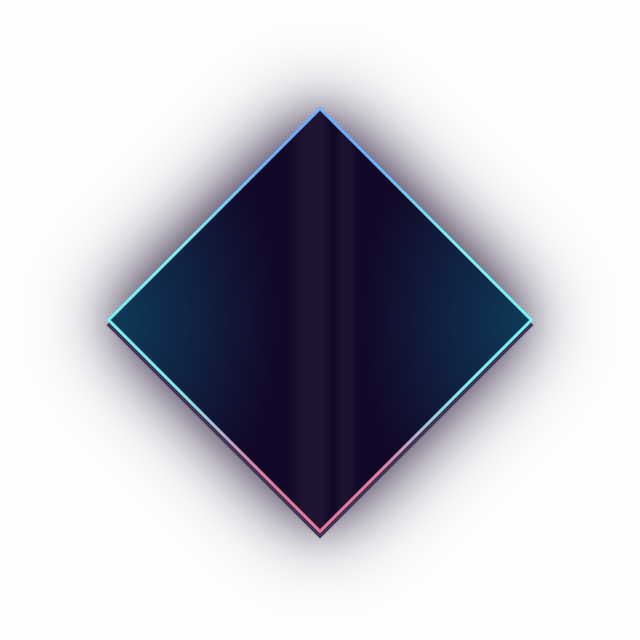
A Shadertoy shader for this background:

```glsl
const vec3 PAPER = vec3(0.995);
const vec3 SHADOW = vec3(0.09, 0.04, 0.18);
const vec3 LOWER_RIM = vec3(0.25, 0.20, 0.33);
const vec3 CORE = vec3(0.07, 0.03, 0.155);
const vec3 TEAL = vec3(0.055, 0.235, 0.36);
const vec3 SHEEN = vec3(0.122, 0.082, 0.198);
const vec3 RIM_TOP = vec3(0.42, 0.69, 1.0);
const vec3 RIM_MIDDLE = vec3(0.49, 0.95, 0.95);
const vec3 RIM_BOTTOM = vec3(0.92, 0.48, 0.63);

const float RADIUS = 0.3335;        // centre to tip
const float RIM_WIDTH = 0.0046;
const float RIM_DROP = 0.008;       // offset of the lower rim
const float WIDE_BLUR = 0.062;
const float TIGHT_BLUR = 0.025;
const float WIDE_STRENGTH = 1.0;
const float TIGHT_STRENGTH = 0.25;
const vec2 TEAL_REACH = vec2(0.27, 0.38);

const float INV_SQRT2 = 0.70711;

// Signed distance to the diamond's edge lines
float diamond(vec2 p) {
    return (abs(p.x) + abs(p.y) - RADIUS) * INV_SQRT2;
}

// Smooth approximation of the normal distribution's integral
float gaussStep(float z) {
    z = clamp(z, -6.0, 6.0);
    return 0.5 + 0.5 * tanh(0.7979 * (z + 0.0447 * z * z * z));
}

// Gaussian-blurred diamond, separable along its diagonal axes
float blurredDiamond(vec2 p, float sigma) {
    vec2 q = vec2(p.x + p.y, p.x - p.y) * INV_SQRT2;
    float h = RADIUS * INV_SQRT2;
    float a = gaussStep((q.x + h) / sigma) - gaussStep((q.x - h) / sigma);
    float b = gaussStep((q.y + h) / sigma) - gaussStep((q.y - h) / sigma);
    return a * b;
}

// Soft vertical band with separate rise and fall
float band(float x, vec2 rise, vec2 fall) {
    return smoothstep(rise.x, rise.y, x) * (1.0 - smoothstep(fall.x, fall.y, x));
}

vec3 interior(vec2 p) {
    vec2 fromTip = vec2(RADIUS - abs(p.x), p.y);
    float teal = max(1.0 - length(fromTip / TEAL_REACH), 0.0);
    vec3 color = mix(CORE, TEAL, teal);
    float sheen = band(p.x, vec2(-0.055, -0.018), vec2(0.0, 0.021));
    sheen += 0.85 * band(p.x, vec2(0.020, 0.037), vec2(0.044, 0.060));
    return mix(color, SHEEN, sheen);
}

vec3 rimColor(float y) {
    vec3 color = mix(RIM_BOTTOM, RIM_MIDDLE, smoothstep(-0.27, -0.09, y));
    return mix(color, RIM_TOP, smoothstep(0.10, 0.28, y));
}

float coverage(float d, float pixel) {
    return 1.0 - smoothstep(-0.7 * pixel, 0.7 * pixel, d);
}

void mainImage(out vec4 fragColor, in vec2 fragCoord) {
    float size = min(iResolution.x, iResolution.y);
    float pixel = 1.0 / size;
    vec2 p = (fragCoord - 0.5 * iResolution.xy) / size;

    // Layered soft shadow
    float wide = WIDE_STRENGTH * blurredDiamond(p, WIDE_BLUR);
    float tight = TIGHT_STRENGTH * blurredDiamond(p, TIGHT_BLUR);
    float shade = 1.0 - (1.0 - wide) * (1.0 - tight);
    vec3 color = mix(PAPER, SHADOW, shade);

    // Dark rim below, bright rim, then the face
    float d = diamond(p);
    float dropped = diamond(p + vec2(0.0, RIM_DROP));
    color = mix(color, LOWER_RIM, coverage(dropped, pixel));
    color = mix(color, rimColor(p.y), coverage(d, pixel));
    color = mix(color, interior(p), coverage(d + RIM_WIDTH, pixel));

    fragColor = vec4(color, 1.0);
}
```
